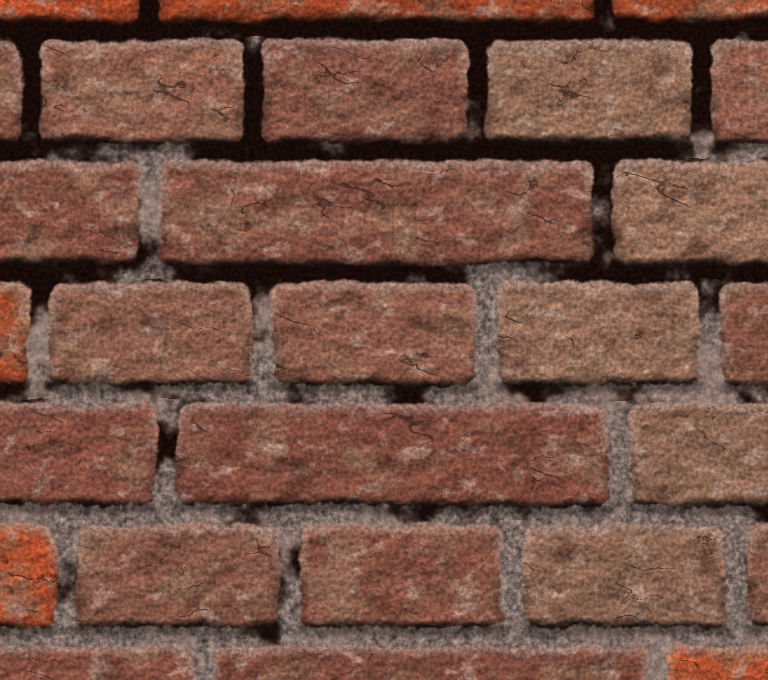
This texture is drawn by a Shadertoy shader. Its source:

```glsl
// Weathered brick wall: alternating header and stretcher courses with crumbling mortar.

// Layout, in canvas heights (y runs downward inside the wall)
const float COURSE_HEIGHT  = 0.178;
const float FIRST_COURSE   = 0.054;
const float HEADER_WIDTH   = 0.329;
const float STRETCHER_WIDTH = 0.666;
const float HEADER_START   = 0.044;
const float STRETCHER_SHIFT = 0.172;
const float COURSE_DRIFT   = 0.0033;
const float SIDE_JOINT     = 0.028;
const float BRICK_HALF_HEIGHT = 0.077;
const float TOP_GAP        = 0.004;
const float CORNER_RADIUS  = 0.019;

// Surface
const float EDGE_WOBBLE  = 0.010;
const float EDGE_CHIPS   = 0.006;
const float RELIEF       = 0.85;
const float GRAIN        = 0.22;

// Colours
const vec3 RED_CLAY    = vec3(0.50, 0.295, 0.24);
const vec3 TAN_CLAY    = vec3(0.55, 0.42, 0.335);
const vec3 ORANGE_CLAY = vec3(0.66, 0.27, 0.14);
const vec3 PALE_DUST   = vec3(0.68, 0.56, 0.51);
const vec3 SOOT        = vec3(0.28, 0.17, 0.13);
const vec3 RECESS      = vec3(0.09, 0.04, 0.025);
const vec3 MORTAR      = vec3(0.53, 0.46, 0.43);

vec2 hash2(vec2 p) {
    vec3 q = fract(p.xyx * vec3(0.1031, 0.1030, 0.0973));
    q += dot(q, q.yzx + 33.33);
    return fract((q.xx + q.yz) * q.zy);
}

vec2 gradientAt(vec2 cell) {
    float angle = 6.2832 * hash2(cell).x;
    return vec2(cos(angle), sin(angle));
}

float gradientNoise(vec2 p) {
    vec2 i = floor(p), f = fract(p);
    vec2 u = f * f * f * (f * (f * 6.0 - 15.0) + 10.0);
    float a = dot(gradientAt(i), f);
    float b = dot(gradientAt(i + vec2(1, 0)), f - vec2(1, 0));
    float c = dot(gradientAt(i + vec2(0, 1)), f - vec2(0, 1));
    float d = dot(gradientAt(i + vec2(1, 1)), f - vec2(1, 1));
    return 1.4 * mix(mix(a, b, u.x), mix(c, d, u.x), u.y);
}

float fbm(vec2 p) {
    float sum = 0.0, amp = 0.5;
    for (int i = 0; i < 5; i++) {
        sum += amp * gradientNoise(p);
        p = mat2(1.6, 1.2, -1.2, 1.6) * p + 7.3;
        amp *= 0.55;
    }
    return sum;
}

float roundedBox(vec2 p, vec2 halfSize, float radius) {
    vec2 d = abs(p) - halfSize + radius;
    return length(max(d, 0.0)) + min(max(d.x, d.y), 0.0) - radius;
}

void mainImage(out vec4 fragColor, in vec2 fragCoord) {
    vec2 uv = fragCoord / iResolution.y;
    vec2 p = vec2(uv.x, 1.0 - uv.y);
    float pixel = 1.0 / iResolution.y;

    // Courses: even ones hold headers, odd ones hold stretchers
    vec2 wall = p + EDGE_WOBBLE * vec2(fbm(p * 9.0 + 40.0), 0.8 * fbm(p * 9.0 + 80.0));
    float course = floor((wall.y - FIRST_COURSE) / COURSE_HEIGHT);
    float stretcher = mod(course, 2.0);
    float width = mix(HEADER_WIDTH, STRETCHER_WIDTH, stretcher);
    float start = HEADER_START + STRETCHER_SHIFT * stretcher + COURSE_DRIFT * course * course;
    float column = floor((wall.x - start) / width);
    vec2 id = vec2(column, course);
    vec2 rnd = hash2(id + 17.0);

    // Brick outline
    vec2 halfSize = vec2(0.5 * (width - SIDE_JOINT), BRICK_HALF_HEIGHT);
    vec2 local = wall - vec2(start + (column + 0.5) * width,
        FIRST_COURSE + course * COURSE_HEIGHT + TOP_GAP + BRICK_HALF_HEIGHT);
    float dist = roundedBox(local, halfSize, CORNER_RADIUS) + EDGE_CHIPS * fbm(p * 38.0);

    // Shared relief, lit from above
    vec2 reliefP = p * vec2(17.0, 25.0) + rnd * 9.0;
    float height = fbm(reliefP);
    float slope = fbm(reliefP + vec2(0.03, 0.11)) - height;
    float grain = gradientNoise(p * 150.0) + 0.6 * gradientNoise(p * 290.0);

    // Joints: empty and dark at the top, increasingly filled lower down
    float fill = smoothstep(-0.12, 0.14, fbm(p * 6.5 + 3.0) + 0.8 * (p.y - 0.47)
        + 0.12 * smoothstep(-0.01, 0.01, abs(local.x) - halfSize.x));
    float crumbs = fbm(p * 75.0);
    vec3 mortar = MORTAR * (0.91 + 0.6 * crumbs + 0.25 * grain);
    mortar = mix(mortar, PALE_DUST, 0.4 * smoothstep(0.0, 0.3, fbm(p * 8.0 + 20.0)));
    float below = local.y - halfSize.y;
    float shadow = smoothstep(-0.012, 0.0, below) * (1.0 - smoothstep(0.003, 0.017, below))
        * smoothstep(0.012, -0.008, abs(local.x) - halfSize.x);
    mortar *= 1.0 - (0.75 - 0.4 * fill) * shadow;
    vec3 joint = mix(RECESS * (1.0 + 0.5 * grain), mortar, fill);

    // Clay: tan bricks to the right, orange ones along the top and left
    float tanness = column == 2.0 - stretcher ? 0.8 : 0.5 * rnd.x * (1.0 - 0.7 * stretcher);
    bool orange = course < 0.0 || (course > 0.0 && stretcher < 0.5 && column < 0.0)
        || (course > 4.0 && column > 0.0);
    vec3 clay = mix(RED_CLAY, TAN_CLAY, tanness);
    clay = mix(clay, ORANGE_CLAY, orange ? 0.8 : 0.0) * (0.93 + 0.14 * rnd.y);
    clay = mix(clay, TAN_CLAY, 0.65 * smoothstep(-0.05, 0.35, fbm(p * 11.0 + 60.0)));
    clay = mix(clay, PALE_DUST, 0.6 * smoothstep(0.08, 0.4, fbm(p * vec2(24.0, 34.0) + 11.0)));
    clay = mix(clay, SOOT, 0.5 * smoothstep(0.1, 0.45, fbm(p * vec2(15.0, 22.0) + 90.0)));

    // Cracks, pale upper rim and shaded underside
    float crackLine = abs(gradientNoise(p * vec2(11.0, 25.0) + 0.6 * height + rnd * 5.0));
    float crack = smoothstep(0.05, 0.01, crackLine) * smoothstep(0.08, 0.28, fbm(p * 9.0 + 33.0));
    clay *= 1.0 + RELIEF * slope + GRAIN * grain;
    clay = mix(clay, SOOT * 0.7, 0.65 * crack);
    float rim = smoothstep(-0.020, -0.004, dist);
    clay = mix(clay, PALE_DUST * (1.0 + 0.25 * grain), 0.6 * rim * smoothstep(0.02, -0.07, local.y));
    clay *= 1.0 - 0.65 * smoothstep(-0.016, 0.0, below + 0.01 * height) - 0.2 * rim * step(0.0, local.y);

    float brick = smoothstep(pixel + 0.0015, -pixel - 0.0015, dist + 0.005 * fill * (0.5 + crumbs));
    fragColor = vec4(clamp(mix(joint, clay, brick), 0.0, 1.0), 1.0);
}
```
